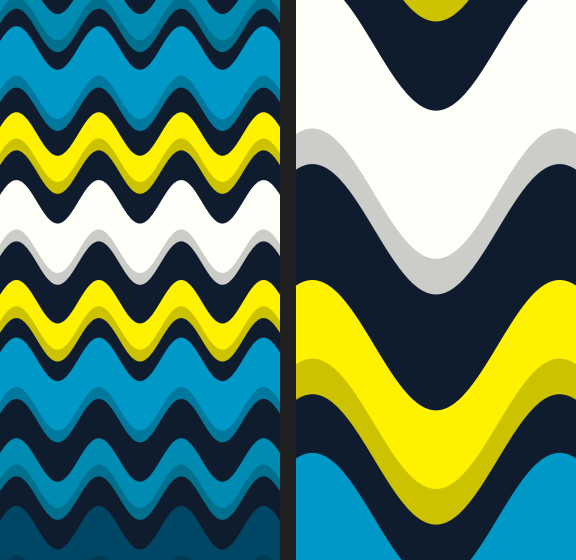
Left, the full canvas; right, a detail of the centre.
This pattern is drawn by a WebGL 2 fragment shader. Its source:

```glsl
#version 300 es
precision highp float;

uniform vec2 u_resolution;
out vec4 fragColor;

const float TAU = 6.2831853;
const int BANDS = 8;

// Wave shape: period in canvas widths, amplitude in canvas heights
const float PERIOD = 0.2943;
const float AMPLITUDE = 0.0388;

// Band sizes in canvas heights
const float THIN = 0.0680;
const float WIDE = 0.1094;
const float SHADE_WIDTH = 0.0212;
const float SHADE_TONE = 0.8;

const vec3 NAVY = vec3(0.06, 0.11, 0.18);
const vec3 DEEP = vec3(0.00, 0.28, 0.40);
const vec3 TEAL = vec3(0.00, 0.55, 0.70);
const vec3 BLUE = vec3(0.00, 0.595, 0.78);
const vec3 YELLOW = vec3(1.00, 0.95, 0.00);
const vec3 WHITE = vec3(1.00, 1.00, 0.98);

// Distance below the top edge, measured along the wave crests
float waveDepth(vec2 uv, float period, float amplitude) {
  float phase = TAU * (uv.x - 0.5) / period;
  return 1.0 - uv.y - amplitude * (1.0 + cos(phase));
}

// Smooth coverage of everything below an edge
float below(float depth, float edge, float blur) {
  return clamp((depth - edge) / blur + 0.5, 0.0, 1.0);
}

// Lay one band with a darker strip along its lower edge
vec3 layBand(vec3 base, vec3 tint, float depth, float top, float height, float blur) {
  float bottom = top + height;
  vec3 color = mix(base, tint, below(depth, top, blur));
  color = mix(color, tint * SHADE_TONE, below(depth, bottom - SHADE_WIDTH, blur));
  return mix(color, NAVY, below(depth, bottom, blur));
}

void main() {
  vec2 uv = gl_FragCoord.xy / u_resolution;
  float depth = waveDepth(uv, PERIOD, AMPLITUDE);
  float blur = length(vec2(dFdx(depth), dFdy(depth)));

  // Crest heights of the bands, spaced unevenly
  float tops[BANDS] = float[](
    -0.0525, 0.0469, 0.2005, 0.3216, 0.5000, 0.6029, 0.7826, 0.9036);
  vec3 palette[5] = vec3[](DEEP, TEAL, BLUE, YELLOW, WHITE);

  // Colours mirror around the white band; thin and wide bands alternate
  vec3 color = NAVY;
  for (int i = 0; i < BANDS; i++) {
    vec3 tint = palette[4 - abs(i - 3)];
    float height = i % 2 == 0 ? THIN : WIDE;
    color = layBand(color, tint, depth, tops[i], height, blur);
  }

  fragColor = vec4(color, 1.0);
}
```
